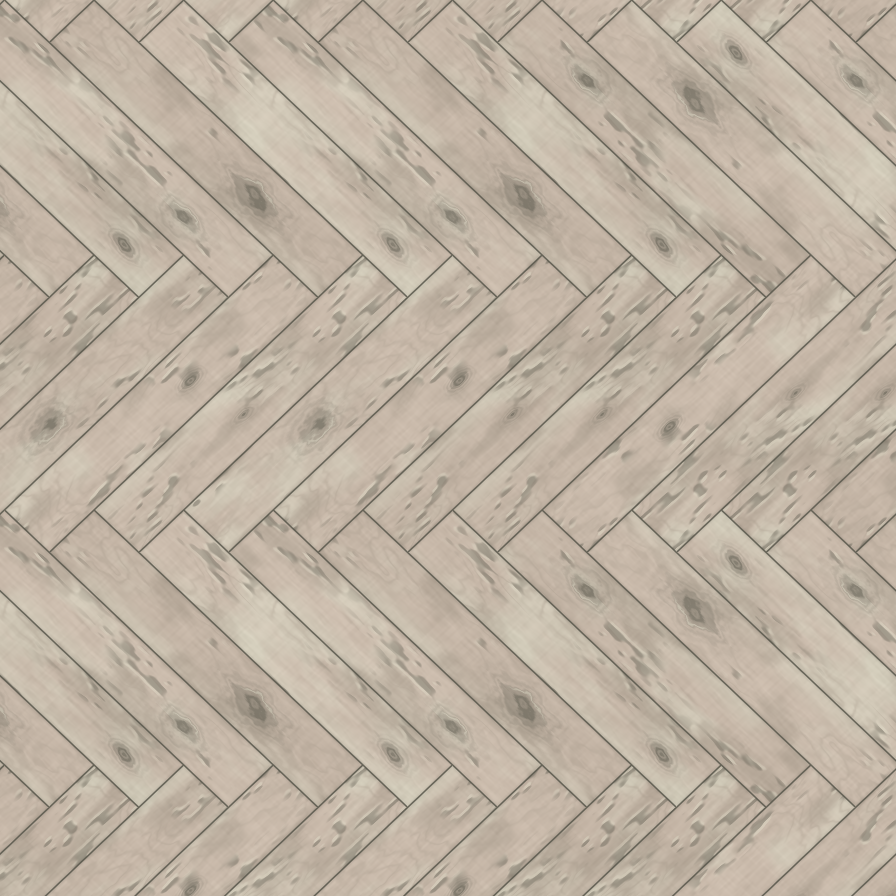
A WebGL 1 fragment shader for this texture:

```glsl
precision highp float;
// Herringbone floor of pale limed oak planks with knots, grain and thin dark seams.

uniform vec2 u_resolution;

#define COLUMNS 10.0      // planks across the canvas
#define ROWS 1.757        // herringbone repeats down the canvas
#define PLANK_LEN 6.0     // plank length in plank widths
#define SHIFT_X 0.05      // sideways offset in columns
#define SEAM 0.0125       // half seam width in plank widths
#define FLIP_FROM 5.5     // planks from this column on are turned round
#define GRAIN 0.60        // strength of the fine fibres
#define FLECKS 0.55       // strength of the short dark streaks
#define KNOTS 0.85        // strength of the knots

const vec3 BASE  = vec3(0.785, 0.725, 0.665);
const vec3 LIGHT = vec3(0.825, 0.800, 0.730);
const vec3 SHADE = vec3(0.690, 0.640, 0.580);
const vec3 DARK  = vec3(0.470, 0.450, 0.400);
const vec3 GAP   = vec3(0.340, 0.335, 0.290);

float hash(vec2 p) {
  vec3 q = fract(p.xyx * 0.1031);
  q += dot(q, q.yzx + 33.33);
  return fract((q.x + q.y) * q.z);
}

float noise(vec2 p) {
  vec2 i = floor(p), f = fract(p);
  f = f * f * (3.0 - 2.0 * f);
  return mix(mix(hash(i), hash(i + vec2(1, 0)), f.x),
             mix(hash(i + vec2(0, 1)), hash(i + vec2(1, 1)), f.x), f.y);
}

float fbm(vec2 p) {
  float sum = 0.0, amp = 0.5;
  for (int i = 0; i < 4; i++) {
    sum += amp * noise(p);
    p = p * 2.03 + 17.1;
    amp *= 0.5;
  }
  return sum / 0.9375;
}

// Main knot of each board design: place along, place across, size.
vec3 knotSpot(float kind) {
  if (kind < 0.5) return vec3(4.6, 0.42, 0.80);
  if (kind < 1.5) return vec3(4.1, 0.50, 1.00);
  if (kind < 2.5) return vec3(5.2, 0.45, 0.50);
  if (kind < 4.5) return vec3(2.4 + 0.8 * (kind - 3.0), 0.55, 0.35);
  return vec3(3.5, 0.50, 0.95);
}

// Wood colour at q = (along, across) in plank widths.
vec3 wood(vec2 q, float kind, float tone) {
  vec2 seed = vec2(kind * 37.0 + 11.0, kind * 19.0 + 5.0);

  // Knot field, with the grain bent around it
  vec3 spot = knotSpot(kind);
  vec2 away = q - spot.xy;
  float rough = fbm(q * vec2(3.0, 6.0) + seed) - 0.5;
  float d = length(away * vec2(1.3, 2.6)) / spot.z + rough * 0.9;
  float halo = exp(-max(d, 0.0) * max(d, 0.0) * 1.6);
  vec2 g = vec2(q.x, q.y + 0.10 * halo * sign(away.y) + 0.05 * rough) + seed;

  // Limed patches and darker clouds
  float cloud = fbm(g * vec2(0.7, 1.7));
  float edge = smoothstep(0.45, 0.0, q.y) * smoothstep(0.45, 0.75, noise(vec2(q.x * 0.6, kind * 7.3)));
  float lime = smoothstep(0.46, 0.72, cloud) * 0.75 + edge * 0.7;
  vec3 col = mix(BASE, LIGHT, clamp(lime, 0.0, 1.0));
  col = mix(col, SHADE, 0.65 * smoothstep(0.48, 0.75, fbm(g * vec2(0.9, 2.6) + 43.0)));

  // Fibres, growth rings and faint saw marks
  float fibre = noise(g * vec2(2.5, 20.0)) + 0.6 * noise(g * vec2(7.0, 34.0)) - 0.8;
  float saw = noise(g * vec2(26.0, 4.0)) - 0.5;
  float rings = 0.5 + 0.5 * sin(46.0 * fbm(g * vec2(0.55, 1.8) + 9.0) + 5.0 * d);
  col += GRAIN * (0.055 * fibre + 0.035 * saw);
  col = mix(col, SHADE, 0.35 * pow(rings, 4.0) * smoothstep(0.35, 0.65, noise(g * vec2(0.8, 1.5) + 71.0)));

  // Short dark streaks in clusters, each with a pale rim
  float cluster = smoothstep(0.52, 0.82, noise(g * vec2(1.1, 2.1) + 27.0));
  float streak = smoothstep(0.60, 0.85, noise(g * vec2(4.5, 15.0)));
  float rim = smoothstep(0.66, 0.88, noise((g + vec2(0.05, 0.045)) * vec2(4.5, 15.0)));
  col = mix(col, LIGHT * 1.04, 0.6 * rim * cluster);
  col = mix(col, DARK, FLECKS * streak * cluster);

  // Knot: grey halo, ringed body, dark eye and pale crescent
  float core = smoothstep(0.48, 0.08, d);
  float ringed = 0.65 + 0.35 * sin(d * 20.0);
  col = mix(col, DARK, KNOTS * clamp(0.55 * halo * ringed + 0.5 * core, 0.0, 1.0));
  float crescent = smoothstep(0.09, 0.0, abs(d - 0.36)) * smoothstep(0.0, 0.12, away.y);
  col = mix(col, LIGHT, 0.7 * crescent * step(0.7, spot.z));
  return col + tone;
}

void main() {
  // Diagonal axes: u runs down-right, v runs up-right
  vec2 uv = gl_FragCoord.xy / u_resolution;
  vec2 p = vec2(uv.x * COLUMNS - SHIFT_X, (1.0 - uv.y) * ROWS * PLANK_LEN);
  vec2 diag = vec2(p.x + p.y, p.x - p.y);
  vec2 cell = floor(diag), f = diag - cell;

  // Find the plank that owns this cell
  float steps = cell.x - cell.y - 1.0;
  float band = floor(steps / (2.0 * PLANK_LEN));
  float k = steps - band * 2.0 * PLANK_LEN;
  bool falling = k < PLANK_LEN - 0.5;
  float column = falling ? cell.y + 1.0 + PLANK_LEN * band
                         : cell.x - PLANK_LEN * (band + 1.0);
  vec2 q = falling ? vec2(k + f.x, f.y) : vec2(k - PLANK_LEN + 1.0 - f.y, f.x);

  // Three board designs per direction, some turned round
  float kind = mod(column, 3.0) + (falling ? 0.0 : 3.0);
  if (!falling && column > 3.5) kind = min(kind, 4.0);
  vec2 board = column > FLIP_FROM ? vec2(PLANK_LEN, 1.0) - q : q;
  float tone = 0.03 * (hash(vec2(column + 20.0, falling ? 3.0 : 8.0)) - 0.5);
  vec3 col = wood(board, kind, tone);

  // Seams, smoothed over one pixel
  vec2 gap = min(q, vec2(PLANK_LEN, 1.0) - q);
  float px = length(vec2(COLUMNS, ROWS * PLANK_LEN) / u_resolution);
  float d = min(gap.x, gap.y);
  col *= 1.0 - 0.07 * smoothstep(0.07, 0.0, d);
  col = mix(col, GAP, 0.85 * clamp((SEAM - d) / px + 0.5, 0.0, 1.0));

  gl_FragColor = vec4(col, 1.0);
}
```
